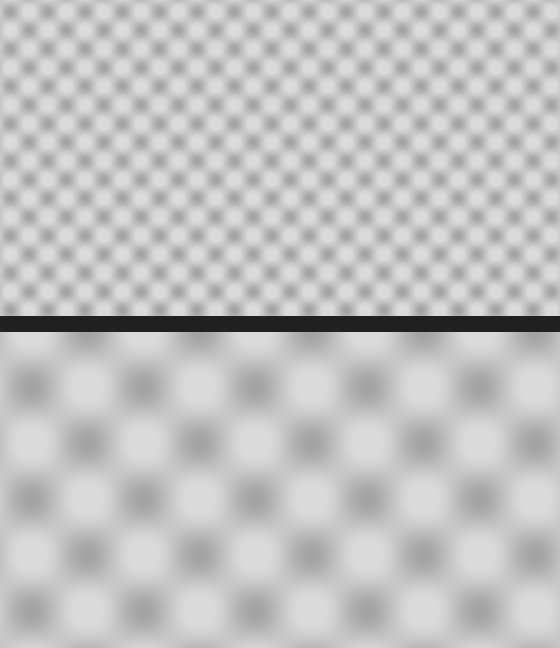
Top, the full canvas; bottom, a detail of the centre.
A Shadertoy shader for this pattern:

```glsl
// Soft grey checkerboard of blurred light and dark spots.
#define CELLS_ACROSS 30.0
#define DARK_CENTRE vec2(0.56, 0.30)
#define MID_GREY 0.78
#define CONTRAST 0.125
#define CURVATURE 0.02
#define LIGHT_LIMIT 0.855

const float PI = 3.14159;

// Smooth checker wave: -1 at dark centres, +1 at light centres
float checkerWave(vec2 cell) {
    vec2 wave = cos(PI * cell);
    return -wave.x * wave.y;
}

// Deepens the dark spots and flattens the tops of the light ones
float greyTone(float wave) {
    float tone = MID_GREY + CONTRAST * wave - CURVATURE * wave * wave;
    return min(tone, LIGHT_LIMIT);
}

void mainImage(out vec4 fragColor, in vec2 fragCoord) {
    // Square cells, sized by the canvas width
    vec2 cell = fragCoord / iResolution.x * CELLS_ACROSS - DARK_CENTRE;
    fragColor = vec4(vec3(greyTone(checkerWave(cell))), 1.0);
}
```
